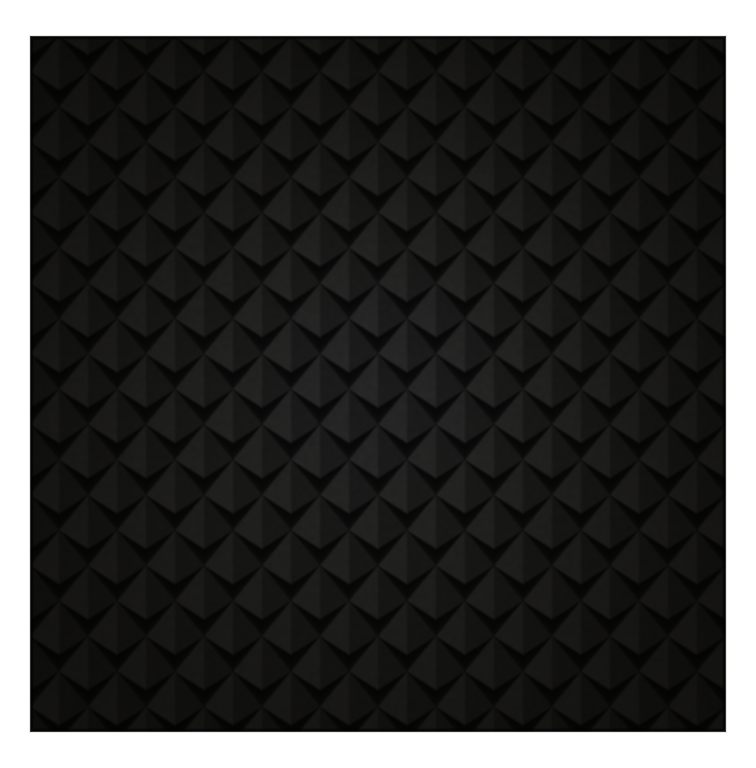
Reproduce this pattern procedurally as a Shadertoy shader.

```glsl
// All lengths are fractions of the canvas height
const float PANEL_HALF   = 0.453;
const float COLUMNS      = 12.0;
const vec2  PITCH        = vec2(2.0 * PANEL_HALF / COLUMNS, 0.0919);
const vec2  ORIGIN       = vec2(0.0, -0.007);
const float STUD_DROP    = 0.52;   // depth of the stud's lower tip, in half cells
const float FACET_SOFT   = 0.07;   // facet edge blur, in half cells
const float PANEL_SOFT   = 0.0012;
const float BORDER_WIDTH = 0.003;
const float LEFT_TONE    = 0.148;
const float RIGHT_TONE   = 0.106;
const float SHADOW_NEAR  = 0.030;
const float SHADOW_FAR   = 0.070;
const float VIGNETTE_END = 0.62;
const float VIGNETTE_MIN = 0.50;
const float GRAIN_SCALE  = 110.0;
const float GRAIN_AMOUNT = 0.10;
const vec3  EDGE_TINT    = vec3(1.02, 1.0, 0.88);
const vec3  PAPER        = vec3(1.0);

vec2 hashGradient(vec2 cell) {
    vec2 h = vec2(dot(cell, vec2(127.1, 311.7)), dot(cell, vec2(269.5, 183.3)));
    return 2.0 * fract(sin(h) * 43758.5) - 1.0;
}

float gradientNoise(vec2 p) {
    vec2 i = floor(p), f = fract(p);
    vec2 w = f * f * f * (f * (f * 6.0 - 15.0) + 10.0);
    vec2 e = vec2(1.0, 0.0);
    float a = dot(hashGradient(i), f);
    float b = dot(hashGradient(i + e.xy), f - e.xy);
    float c = dot(hashGradient(i + e.yx), f - e.yx);
    float d = dot(hashGradient(i + e.xx), f - e.xx);
    return mix(mix(a, b, w.x), mix(c, d, w.x), w.y);
}

// Staggered diamond lattice: local position with |x| + |y| <= 1
vec2 diamondCell(vec2 p) {
    vec2 q = (p - ORIGIN) / PITCH;
    vec2 a = q - floor(q + 0.5);
    vec2 b = fract(q) - 0.5;
    return 2.0 * (abs(a.x) + abs(a.y) < abs(b.x) + abs(b.y) ? a : b);
}

// One stud: lit left facet, dim right facet, shadow chevron underneath
float studTone(vec2 c, float soft) {
    float facet = mix(LEFT_TONE, RIGHT_TONE, smoothstep(-soft, soft, c.x));
    facet *= 1.0 - 0.06 * c.y;
    float taper = max(1.0 - abs(c.x), 0.0);
    float below = -c.y - STUD_DROP * taper;
    float depth = clamp(below / ((1.0 - STUD_DROP) * taper + 0.02), 0.0, 1.0);
    float shadow = mix(SHADOW_NEAR, SHADOW_FAR, depth * depth);
    return mix(facet, shadow, smoothstep(-soft, soft, below));
}

void mainImage(out vec4 fragColor, in vec2 fragCoord) {
    vec2 p = (fragCoord - 0.5 * iResolution.xy) / iResolution.y;
    float pixel = 1.0 / iResolution.y;

    // Studs, blended across the shared edge with the nearest neighbour
    vec2 c = diamondCell(p);
    float soft = max(FACET_SOFT, 2.0 * pixel / PITCH.x);
    vec2 side = vec2(c.x < 0.0 ? -1.0 : 1.0, c.y < 0.0 ? -1.0 : 1.0);
    float inset = 1.0 - abs(c.x) - abs(c.y);
    float blend = 0.5 - 0.5 * smoothstep(0.0, soft, inset);
    float tone = mix(studTone(c, soft), studTone(c - side, soft), blend);

    // Central light and faint grain
    float falloff = smoothstep(0.0, VIGNETTE_END, length(p));
    tone *= mix(1.0, VIGNETTE_MIN, falloff);
    tone *= 1.0 + GRAIN_AMOUNT * gradientNoise(p * GRAIN_SCALE);
    vec3 color = tone * mix(vec3(1.0), EDGE_TINT, falloff);

    // Dark rim and surrounding paper
    float edge = max(abs(p.x), abs(p.y)) - PANEL_HALF;
    float edgeSoft = max(PANEL_SOFT, 0.7 * pixel);
    color *= mix(1.0, 0.25, smoothstep(-2.0 * BORDER_WIDTH, -0.5 * BORDER_WIDTH, edge));
    color = mix(color, PAPER, smoothstep(-edgeSoft, edgeSoft, edge));

    fragColor = vec4(color, 1.0);
}
```
